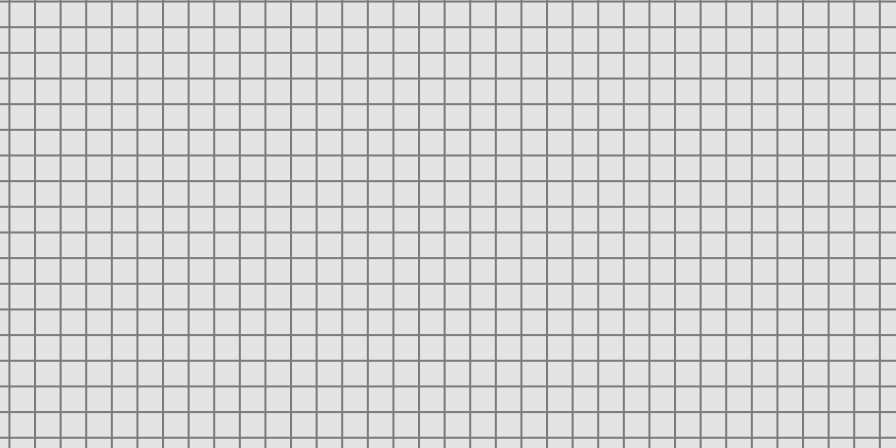
Write a Shadertoy shader that draws this pattern.

```glsl
const vec2 CELL_COUNT = vec2(35.0, 17.46);    // cells across and up the canvas
const vec2 GRID_OFFSET = vec2(0.368, 0.40);   // first line, in cells from lower left
const float LINE_WIDTH = 0.00455;             // in canvas heights
const vec3 PAPER_COLOR = vec3(0.896);
const vec3 LINE_COLOR = vec3(0.485);

// Share of a pixel covered by the nearest line on each axis
vec2 lineCoverage(vec2 lineDistance, float pixelSize) {
    vec2 nearEdge = max(lineDistance - 0.5 * pixelSize, -0.5 * LINE_WIDTH);
    vec2 farEdge = min(lineDistance + 0.5 * pixelSize, vec2(0.5 * LINE_WIDTH));
    return clamp((farEdge - nearEdge) / pixelSize, 0.0, 1.0);
}

void mainImage(out vec4 fragColor, in vec2 fragCoord) {
    vec2 uv = fragCoord / iResolution.xy;
    float pixelSize = 1.0 / iResolution.y;

    // Distance to the nearest grid lines, in canvas heights
    vec2 cell = uv * CELL_COUNT - GRID_OFFSET;
    vec2 cellSize = vec2(iResolution.x / iResolution.y, 1.0) / CELL_COUNT;
    vec2 lineDistance = abs(fract(cell + 0.5) - 0.5) * cellSize;

    // Union of both line directions
    vec2 coverage = lineCoverage(lineDistance, pixelSize);
    float ink = 1.0 - (1.0 - coverage.x) * (1.0 - coverage.y);

    fragColor = vec4(mix(PAPER_COLOR, LINE_COLOR, ink), 1.0);
}
```
